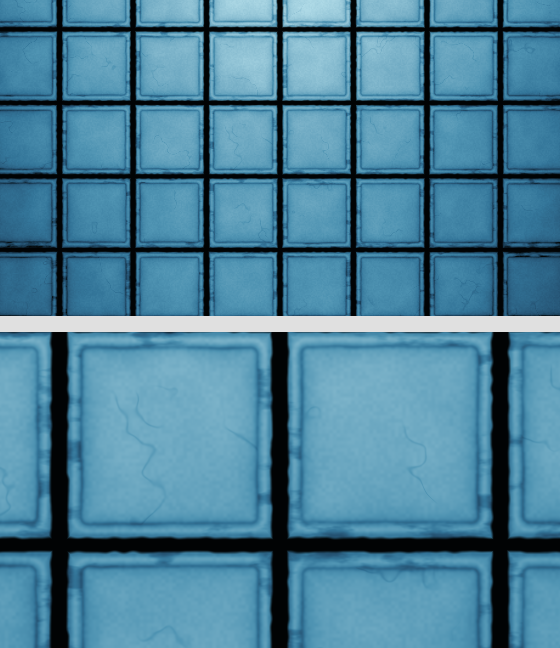
Top: the whole. Bottom: its middle third, enlarged.
Give the GLSL for this texture, as a WebGL 2 fragment shader.

```glsl
#version 300 es
precision highp float;
// A wall of square blue glass blocks in a black grid, lit from the top center.

uniform vec2 u_resolution;
out vec4 fragColor;

const float PITCH = 0.2325;               // block spacing, in canvas heights
const vec2 GRID_ORIGIN = vec2(0.0, -0.058); // a crossing of joints, from the center

float hash(vec2 p) {
    vec3 q = fract(p.xyx * vec3(0.1031, 0.1030, 0.0973));
    q += dot(q, q.yzx + 33.33);
    return fract((q.x + q.y) * q.z);
}

float noise(vec2 p) {
    vec2 i = floor(p), f = fract(p);
    f = f * f * (3.0 - 2.0 * f);
    return mix(mix(hash(i), hash(i + vec2(1, 0)), f.x),
               mix(hash(i + vec2(0, 1)), hash(i + vec2(1, 1)), f.x), f.y);
}

float fbm(vec2 p) {
    float sum = 0.0, gain = 0.5;
    for (int i = 0; i < 4; i++) {
        sum += gain * noise(p);
        p = mat2(1.6, 1.2, -1.2, 1.6) * p + 17.3;
        gain *= 0.5;
    }
    return sum;
}

// Signed distance to a rounded square
float roundedSquare(vec2 p, float halfSize, float radius) {
    vec2 q = abs(p) - halfSize + radius;
    return length(max(q, 0.0)) + min(max(q.x, q.y), 0.0) - radius;
}

// Soft line of a given width around distance zero
float line(float d, float width) {
    return exp(-d * d / (width * width));
}

// Black through blue to pale blue, in tones of 0.2
vec3 blueRamp(float t) {
    vec3 c = mix(vec3(0.01, 0.02, 0.02), vec3(0.09, 0.22, 0.31), clamp(t / 0.2, 0.0, 1.0));
    c = mix(c, vec3(0.15, 0.34, 0.47), clamp((t - 0.2) / 0.2, 0.0, 1.0));
    c = mix(c, vec3(0.20, 0.46, 0.60), clamp((t - 0.4) / 0.2, 0.0, 1.0));
    c = mix(c, vec3(0.31, 0.58, 0.70), clamp((t - 0.6) / 0.2, 0.0, 1.0));
    c = mix(c, vec3(0.47, 0.69, 0.78), clamp((t - 0.8) / 0.2, 0.0, 1.0));
    return mix(c, vec3(0.68, 0.85, 0.90), clamp((t - 1.0) / 0.25, 0.0, 1.0));
}

// Light behind the wall, strongest at the top center
float backLight(vec2 p) {
    return 0.95 + 0.32 * p.y - 0.47 * p.x * p.x + 0.12 * line(length(p - vec2(0.0, 0.5)), 0.3);
}

// Fine curved scratches along noise contours, shown only in patches
float scratches(vec2 p, vec2 seed) {
    float contour = abs(fbm(p * 2.2 + seed) - 0.5);
    float patches = smoothstep(0.54, 0.72, noise(p * 3.5 + seed.yx));
    return line(contour, 0.008) * patches;
}

// Tone added by the frame, rim and wear of one block
float blockRelief(vec2 p, vec2 id) {
    vec2 seed = 40.0 * vec2(hash(id + 3.1), hash(id + 8.7));
    vec2 jitter = (vec2(hash(id + 1.3), hash(id + 5.9)) - 0.5) * 0.012;
    float wobble = (fbm(p * 9.0 + seed) - 0.47) * 0.012;
    float face = roundedSquare(p - jitter, 0.402, 0.035) + wobble;
    float outer = roundedSquare(p, 0.465, 0.015);
    float inside = smoothstep(0.008, -0.008, face);

    float relief = -0.22 * inside * exp(min(face, 0.0) / 0.045);
    relief -= 0.09 * (1.0 - inside);
    relief -= 0.20 * line(face, 0.013) * (0.65 + 0.7 * noise(p * 7.0 + seed));
    relief -= 0.18 * line(outer + 0.006, 0.016);
    relief += 0.07 * line(face - 0.032, 0.012);

    // Stains on the rim, clouds and scratches on the face
    float stain = smoothstep(0.48, 0.75, fbm(p * vec2(6.0, 14.0) + seed.yx));
    relief -= 0.28 * stain * (1.0 - inside);
    relief += inside * 0.14 * (fbm(p * 4.0 + seed) - 0.47);
    relief -= inside * 0.09 * scratches(p, seed);
    return relief + 0.06 * (hash(id + 12.4) - 0.5);
}

// Coverage of the glass between the joints, with slightly rough edges
float glassMask(vec2 p, vec2 id, float pixel) {
    float rough = (noise(p * 24.0 + id * 7.0) - 0.5) * 0.009;
    vec2 sizes = vec2(0.461, 0.467);
    vec2 q = abs(p) - sizes;
    float d = max(q.x, q.y) + rough;
    float blur = max(pixel, 0.009);
    return smoothstep(blur, -blur, d);
}

void main() {
    vec2 p = (gl_FragCoord.xy - 0.5 * u_resolution) / u_resolution.y;
    vec2 grid = (p - GRID_ORIGIN) / PITCH;
    vec2 id = floor(grid);
    vec2 local = fract(grid) - 0.5;
    float pixel = 1.0 / (PITCH * u_resolution.y);

    float grain = (noise(p * 260.0) - 0.5) * 0.05;
    float tone = backLight(p) + blockRelief(local, id) + grain;
    float glass = glassMask(local, id, pixel);
    vec3 color = mix(vec3(0.005, 0.012, 0.016), blueRamp(tone), glass);
    fragColor = vec4(color, 1.0);
}
```
